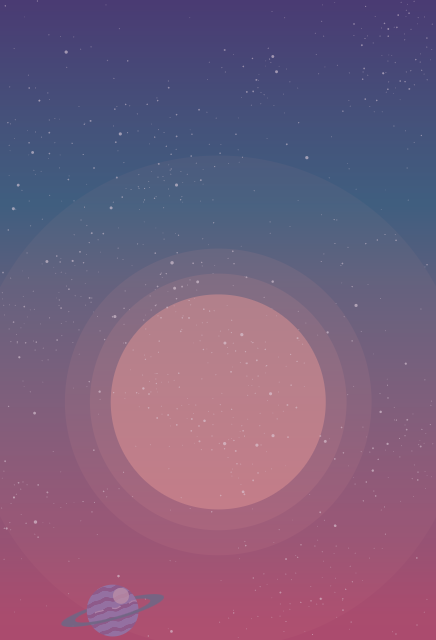
Write a Shadertoy shader that draws this background.

```glsl
// A dusk sky in flat bands: a vertical gradient, a pale sun inside three
// translucent halos, drifts of stars, and a small ringed planet below.
// Stars are jittered points in hashed cells, thinned by a density field.

// Units: canvas height is 1, origin at the lower left.

vec3 hash3(vec2 cell) {
    vec3 h = fract(cell.xyx * vec3(0.1031, 0.1030, 0.0973));
    h += dot(h, h.yxz + 33.33);
    return fract((h.xxy + h.yxx) * h.zyx);
}

// Antialiased coverage of a shape from its signed distance
float cover(float dist, float pixel) {
    return clamp(0.5 - dist / pixel, 0.0, 1.0);
}

vec3 skyGradient(float y) {
    vec3 c = mix(vec3(0.67, 0.295, 0.43), vec3(0.57, 0.33, 0.46), smoothstep(0.0, 0.22, y));
    c = mix(c, vec3(0.47, 0.36, 0.48), clamp((y - 0.20) / 0.18, 0.0, 1.0));
    c = mix(c, vec3(0.36, 0.37, 0.49), clamp((y - 0.38) / 0.18, 0.0, 1.0));
    c = mix(c, vec3(0.25, 0.37, 0.50), clamp((y - 0.56) / 0.12, 0.0, 1.0));
    c = mix(c, vec3(0.27, 0.32, 0.48), clamp((y - 0.68) / 0.13, 0.0, 1.0));
    return mix(c, vec3(0.29, 0.23, 0.45), clamp((y - 0.81) / 0.19, 0.0, 1.0));
}

// Star drifts: centre and spread of each soft cloud
float starDensity(vec2 p) {
    const vec3 drifts[14] = vec3[14](
        vec3(0.63, 0.94, 0.08), vec3(0.60, 0.86, 0.04), vec3(0.40, 0.86, 0.05),
        vec3(0.26, 0.72, 0.07), vec3(0.09, 0.77, 0.06), vec3(0.08, 0.53, 0.08),
        vec3(0.25, 0.53, 0.05), vec3(0.35, 0.48, 0.07), vec3(0.44, 0.43, 0.05),
        vec3(0.23, 0.39, 0.05), vec3(0.36, 0.32, 0.07), vec3(0.62, 0.30, 0.07),
        vec3(0.47, 0.09, 0.07), vec3(0.05, 0.22, 0.05));
    float density = 0.08;
    for (int i = 0; i < 14; i++) {
        vec2 d = (p - drifts[i].xy) / drifts[i].z;
        density += 0.55 * exp(-dot(d, d));
    }
    return min(density, 0.7);
}

// One layer of stars, at most one per cell
float starLayer(vec2 p, float size, float radius, float amount, float pixel) {
    vec2 cell = floor(p / size);
    vec3 h = hash3(cell + 400.0 * size);
    vec2 centre = (cell + 0.2 + 0.6 * h.xy) * size;
    float r = radius * mix(0.6, 1.2, fract(h.z * 57.0));
    float present = step(h.z, amount * starDensity(centre));
    return present * cover(length(p - centre) - r, pixel);
}

// Tilted planet with cloud stripes, a pale spot and a flat ring
vec3 paintPlanet(vec3 color, vec2 p, float pixel) {
    vec2 d = p - vec2(0.176, 0.046);
    vec2 q = mat2(0.966, -0.259, 0.259, 0.966) * d;
    float body = cover(length(d) - 0.0405, pixel);

    float wave = q.y + 0.0015 * sin(q.x * 150.0) + 0.001 * sin(q.x * 310.0);
    float stripe = smoothstep(0.2, 0.6, sin(wave * 390.0 + 0.8));
    vec3 surface = mix(vec3(0.58, 0.44, 0.63), vec3(0.55, 0.33, 0.52), 0.8 * stripe);
    float streak = cover(abs(wave - 0.004) - 0.001, pixel) * step(0.0, sin(q.x * 230.0));
    surface = mix(surface, vec3(0.73, 0.58, 0.71), 0.7 * streak);
    float spot = cover(length(d - vec2(0.013, 0.023)) - 0.0125, pixel);
    surface = mix(surface, vec3(0.73, 0.55, 0.65), 0.8 * spot);
    color = mix(color, surface, body);

    float e = length(q / vec2(0.083, 0.0145));
    float soft = max(fwidth(e), 0.001);
    float ring = cover(e - 1.0, soft) * cover(0.73 - e, soft);
    ring *= 1.0 - body * step(0.0, q.y);
    return mix(color, vec3(0.44, 0.40, 0.52), 0.9 * ring);
}

void mainImage(out vec4 fragColor, in vec2 fragCoord) {
    float pixel = 1.0 / iResolution.y;
    vec2 p = fragCoord * pixel;
    vec3 color = skyGradient(p.y);

    // Halos and sun, one translucent disc over another
    const vec3 glow = vec3(0.88, 0.58, 0.58);
    float sunDist = length(p - vec2(0.341, 0.372));
    color = mix(color, glow, 0.06 * cover(sunDist - 0.385, pixel));
    color = mix(color, glow, 0.10 * cover(sunDist - 0.2396, pixel));
    color = mix(color, glow, 0.14 * cover(sunDist - 0.2005, pixel));
    color = mix(color, glow, 0.50 * cover(sunDist - 0.168, pixel));

    // Fine dust, common stars and a few large ones
    const vec3 starColor = vec3(0.87, 0.80, 0.85);
    float stars = 0.30 * starLayer(p, 0.010, 0.0008, 0.42, pixel);
    stars = max(stars, 0.50 * starLayer(p, 0.017, 0.0012, 0.55, pixel));
    stars = max(stars, 0.60 * starLayer(p, 0.041, 0.0022, 0.65, pixel));
    color = mix(color, starColor, stars);

    fragColor = vec4(paintPlanet(color, p, pixel), 1.0);
}
```
